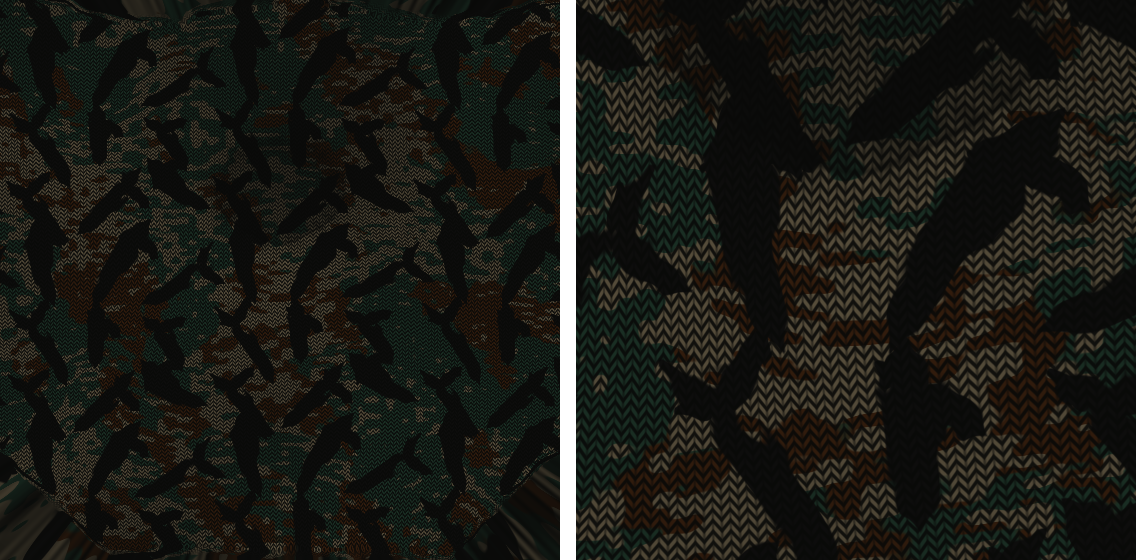
Left, the full canvas; right, a detail of the centre.
Write a three.js fragment shader that draws this texture.

```glsl
// Dark woodland camouflage printed on a finely knitted fabric with a gathered rim.
varying vec2 vUv;

const vec3 GAP = vec3(0.034, 0.036, 0.031);
const vec3 BLACK = vec3(0.047, 0.047, 0.044);
const vec3 GREEN = vec3(0.085, 0.148, 0.114);
const vec3 BROWN = vec3(0.158, 0.092, 0.045);
const vec3 TAN = vec3(0.265, 0.238, 0.182);
const vec2 STITCHES = vec2(96.0, 146.0);    // wales and courses per canvas
const vec2 CELL = vec2(0.122, 0.116);       // one black stroke each
const float REPEAT = 3.0;                   // cells per print repeat
const float EDGE = 0.0015;                  // softness of printed edges
const vec2 NECK = vec2(0.5, 0.665);
const vec2 NECK_SIZE = vec2(0.115, 0.09);

float hash(vec2 p) {
  return fract(sin(dot(p, vec2(127.1, 311.7))) * 43758.5);
}

float noise(vec2 p) {
  vec2 i = floor(p), f = fract(p);
  f = f * f * (3.0 - 2.0 * f);
  return mix(mix(hash(i), hash(i + vec2(1.0, 0.0)), f.x),
             mix(hash(i + vec2(0.0, 1.0)), hash(i + vec2(1.0, 1.0)), f.x), f.y);
}

vec2 heading(float angle) {
  return vec2(cos(angle), sin(angle));
}

// Distance to a tapered, bent stroke with frayed ends
float stroke(vec2 p, vec2 dir, float halfLength, float halfWidth, float skew) {
  float t = dot(p, dir) / halfLength;
  float along = clamp(t, -1.0, 1.0);
  float across = dot(p, vec2(-dir.y, dir.x)) + 0.016 * skew * along * along;
  float taper = (1.0 - pow(abs(along), 3.0)) * (0.8 + 0.4 * skew * along);
  float fray = 0.013 * (noise(vec2(across * 110.0, t * 4.0) + 30.0) - 0.5);
  return abs(across) - halfWidth * taper + fray + max(abs(t) - 1.0, 0.0) * halfLength;
}

// Hooked black strokes, scattered over a repeating grid of cells
float blackStrokes(vec2 p) {
  vec2 home = floor(p / CELL);
  float d = 1.0;
  for (int y = -1; y <= 1; y++) {
    for (int x = -1; x <= 1; x++) {
      vec2 cell = home + vec2(float(x), float(y));
      vec2 seed = mod(cell, REPEAT) + 2.0;
      float pick = hash(seed), size = hash(seed + 11.3), turn = hash(seed + 23.7);
      vec2 center = (cell + 0.5) * CELL + 0.04 * (vec2(size, turn) - 0.5);
      float angle = 0.85 + 0.75 * floor(pick * pick * 3.0) + 0.4 * (turn - 0.5);
      float skew = turn * 2.0 - 1.0;
      float len = mix(0.052, 0.088, size);
      vec2 dir = heading(angle);
      d = min(d, stroke(p - center, dir, len, mix(0.015, 0.025, turn), skew));
      vec2 hook = heading(angle + mix(0.7, 1.7, size));
      vec2 tip = center + dir * len * 0.55 - hook * 0.018;
      d = min(d, stroke(p - tip, hook, 0.038, 0.013, -skew));
    }
  }
  return d;
}

vec3 camouflage(vec2 p) {
  // Slanting flow of the small marks
  vec2 flow = p + 0.07 * vec2(noise(p * 5.0), noise(p * 6.0 + 9.0));
  float grain = noise(flow * vec2(58.0, 105.0));
  float patches = noise(vec2(flow.x + flow.y * 0.5, flow.y) * vec2(15.0, 10.0) + 40.0);
  float region = noise(p * 7.0 + 17.0);
  float brown = patches + 0.35 * (grain - 0.5) + 0.3 * (noise(p * 5.0 + 70.0) - 0.5);
  float dashes = noise(flow * vec2(62.0, 120.0) + 90.0) + 0.75 * (region - 0.5);

  vec3 color = mix(GREEN, BROWN, smoothstep(0.58, 0.64, brown));
  color = mix(color, TAN, smoothstep(0.59, 0.67, dashes));
  return mix(BLACK, color, smoothstep(-EDGE, EDGE, blackStrokes(p)));
}

// Light on the V-shaped stitches, 0 in the gaps and about 1 on the yarn
float knit(vec2 p) {
  vec2 s = p * STITCHES;
  float arm = abs(fract(s.x) - 0.5) * 2.0;
  float yarn = 0.5 + 0.5 * cos(6.2832 * (s.y - 0.95 * arm));
  float groove = smoothstep(0.0, 0.3, arm) * smoothstep(1.0, 0.75, arm);
  return smoothstep(0.05, 0.9, yarn) * mix(0.5, 1.0, groove);
}

void main() {
  vec2 p = vUv;
  vec2 fromCenter = p - 0.5;
  float radius = length(fromCenter);
  float bearing = atan(fromCenter.y, fromCenter.x);

  // Gathered rim, stretched outward at the lower corners and the top
  float side = min(p.x, 1.0 - p.x);
  float inset = min(min(p.y + 0.95 * side - 0.2, p.y - 0.012), 0.985 - p.y + 0.02 * cos(p.x * 12.0));
  float rim = smoothstep(0.012, -0.012, inset + 0.02 * (noise(p * 25.0) - 0.5));
  vec2 stretched = 0.5 + heading(bearing) * (0.45 + 0.25 * (radius - 0.45));
  vec2 cloth = mix(p, stretched, rim);

  // Slack in the cloth bends the wales and the print
  vec2 slack = vec2(noise(cloth * 4.0 + 3.0), noise(cloth * 4.5 + 51.0)) - 0.5;
  float light = mix(0.12, 1.12, knit(cloth + 0.035 * slack));
  light = mix(light, 0.85 * noise(vec2(bearing * 75.0, radius * 5.0)), rim);
  light *= 0.78 + 0.42 * noise(p * vec2(6.0, 4.0) + 5.0);

  // Pointed neck seam with short pleats around it
  vec2 n = (p - NECK) / NECK_SIZE;
  float ring = length(n) - 0.12 * smoothstep(0.5, 0.0, abs(n.x)) * step(n.y, 0.0);
  float pleats = noise(vec2(atan(n.y, n.x) * 16.0, ring * 2.0));
  float nearSeam = exp(-18.0 * (ring - 1.0) * (ring - 1.0));
  light *= 1.0 - 0.3 * smoothstep(1.05, 0.9, ring) - 0.35 * nearSeam * pleats;
  light *= 1.0 - 0.5 * smoothstep(0.05, 0.0, abs(ring - 1.0)) * smoothstep(0.5, -0.4, n.y);

  gl_FragColor = vec4(mix(GAP, camouflage(cloth + 0.02 * slack), light), 1.0);
}
```
